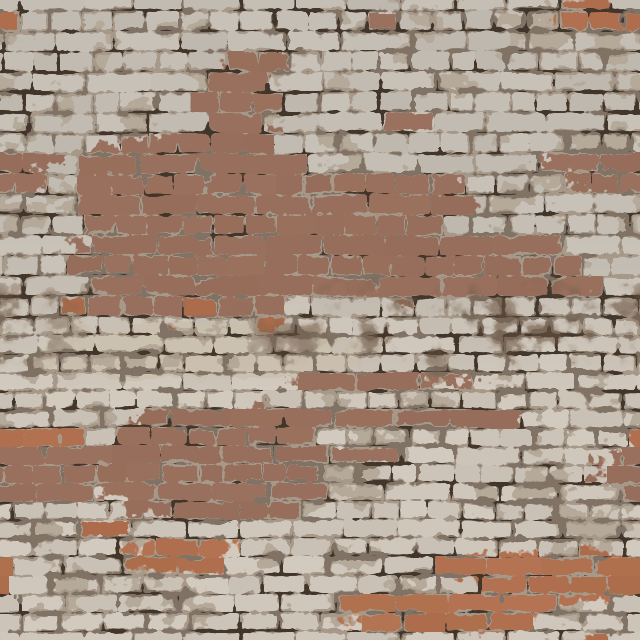
This texture is drawn by a three.js fragment shader. Its source:

```glsl
// Weathered brick wall: worn cream paint over dull red and orange brick, with cracked joints.
varying vec2 vUv;

float hash(vec2 p) {
  return fract(sin(dot(p, vec2(127.1, 311.7))) * 43758.5);
}

// Value noise with f cells per side, wrapping at the canvas edges.
float noise(vec2 p, vec2 f) {
  p *= f;
  vec2 i = floor(p), u = fract(p);
  u *= u * (3.0 - 2.0 * u);
  float a = mix(hash(mod(i, f)), hash(mod(i + vec2(1.0, 0.0), f)), u.x);
  float b = mix(hash(mod(i + vec2(0.0, 1.0), f)), hash(mod(i + 1.0, f)), u.x);
  return mix(a, b, u.y);
}

float fbm(vec2 p, vec2 f) {
  return 0.5 * noise(p, f) + 0.3 * noise(p, f * 2.0) + 0.2 * noise(p, f * 4.0);
}

// Wrapping squarish patch: positive inside, roughly in canvas units.
float blob(vec2 p, vec2 centre, vec2 radius) {
  vec2 q = abs(fract(p - centre + 0.5) - 0.5) / radius;
  q *= q;
  return (1.0 - sqrt(length(q))) * min(radius.x, radius.y);
}

float cover(float d) {
  return smoothstep(-0.0007, 0.0007, d);
}

// Areas where the paint has gone and dull red brick shows.
float dullArea(vec2 p) {
  float d = blob(p, vec2(0.38, 0.82), vec2(0.07, 0.09));
  d = max(d, blob(p, vec2(0.30, 0.64), vec2(0.19, 0.14)));
  d = max(d, blob(p, vec2(0.57, 0.63), vec2(0.14, 0.105)));
  d = max(d, blob(p, vec2(0.79, 0.58), vec2(0.11, 0.05)));
  d = max(d, blob(p, vec2(0.34, 0.28), vec2(0.15, 0.09)));
  d = max(d, blob(p, vec2(0.07, 0.265), vec2(0.13, 0.045)));
  d = max(d, blob(p, vec2(0.55, 0.405), vec2(0.14, 0.018)));
  d = max(d, blob(p, vec2(0.62, 0.35), vec2(0.17, 0.014)));
  return max(d, blob(p, vec2(0.97, 0.74), vec2(0.10, 0.03)));
}

float orangeArea(vec2 p) {
  float d = blob(p, vec2(0.87, 0.10), vec2(0.16, 0.045));
  d = max(d, blob(p, vec2(0.69, 0.04), vec2(0.16, 0.03)));
  d = max(d, blob(p, vec2(0.95, 0.975), vec2(0.09, 0.022)));
  d = max(d, blob(p, vec2(0.28, 0.135), vec2(0.08, 0.02)));
  d = max(d, blob(p, vec2(0.41, 0.49), vec2(0.03, 0.018)));
  return max(d, blob(p, vec2(0.075, 0.322), vec2(0.07, 0.016)));
}

void main() {
  vec2 uv = vUv;
  float rough = fbm(uv, vec2(64.0)) - 0.5;
  float wear = fbm(uv, vec2(19.0, 23.0)) - 0.5;

  // 33 courses, slightly taller in the upper half.
  float down = 1.0 - uv.y + 0.005 * (noise(uv, vec2(9.0, 7.0)) - 0.5);
  bool upper = down < 0.495;
  float course = upper ? down * 31.29 - 0.49 : 15.0 + (down - 0.495) * 34.67;
  float row = mod(floor(course), 33.0);

  // Courses of long bricks alternate with courses of short brick ends.
  float header = row < 14.5 ? 1.0 - mod(row, 2.0) : mod(row, 2.0);
  float count = row > 25.5 ? 12.0 + 3.0 * header : mix(11.0, 20.0, header);
  float along = uv.x * count + hash(vec2(row, 4.0));
  along += 0.35 * noise(vec2(uv.x, row / 33.0 + 0.001), vec2(count, 33.0));
  float id = hash(vec2(mod(floor(along), count), row + 7.0));

  // Rounded brick outline.
  vec2 size = vec2(1.0 / count, upper ? 0.03196 : 0.02884);
  vec2 cell = (fract(vec2(along, course)) - 0.5) * size;
  vec2 corner = abs(cell) - size * 0.5 + 0.006;
  float edge = length(max(corner, 0.0)) + min(max(corner.x, corner.y), 0.0) - 0.006;
  vec2 centre = uv + cell * vec2(-1.0, 1.0);

  // Exposed brick follows whole bricks, with ragged borders.
  vec2 p = mix(centre, uv, 0.25);
  float ragged = 0.022 * (noise(p, vec2(25.0)) - 0.5) + 0.012 * rough;
  float dull = cover(max(dullArea(p) + ragged, id > 0.985 ? -edge - 0.003 + 0.012 * rough : -1.0));
  float orange = cover(max(orangeArea(p) + ragged * 0.7, id < 0.01 ? -edge - 0.003 + 0.012 * rough : -1.0));
  float bare = max(dull, orange);

  // Paint, cooler above and warmer below, with patches of thin plaster.
  vec3 colour = mix(vec3(0.81, 0.775, 0.73), vec3(0.765, 0.74, 0.70), smoothstep(0.35, 0.65, uv.y));
  colour += 0.035 * (floor(id * 4.0) / 3.0 - 0.5);
  float ochre = cover(blob(uv, vec2(0.33, 0.45), vec2(0.24, 0.045)) + 0.05 * wear);
  colour = mix(colour, vec3(0.79, 0.745, 0.665), ochre * 0.7);
  float plaster = cover((wear - 0.13 + 0.25 * rough) * 0.05);
  colour = mix(colour, vec3(0.71, 0.665, 0.605), plaster);
  colour = mix(colour, vec3(0.595, 0.435, 0.36) + 0.015 * (id - 0.5), dull);
  colour = mix(colour, vec3(0.69, 0.44, 0.31) + 0.03 * (id - 0.5), orange);

  // Joints: pale mortar, a darker core, and broken black gaps.
  float grime = smoothstep(-0.02, 0.025, blob(uv, vec2(0.76, 0.49), vec2(0.28, 0.055)) + 0.06 * wear);
  float joint = edge + mix(0.0034, 0.0008, bare) + 0.012 * wear + 0.013 * rough + 0.001 * grime;
  colour = mix(colour, vec3(0.655, 0.60, 0.54), cover(joint));
  float core = joint - 0.0023 - 0.008 * (noise(uv, vec2(37.0, 31.0)) - 0.5);
  colour = mix(colour, vec3(0.50, 0.45, 0.395), cover(core) * cover(joint));
  float crack = smoothstep(-0.01, 0.01, blob(uv, vec2(0.435, 0.84), vec2(0.03, 0.10)));
  crack = max(crack, smoothstep(-0.01, 0.01, blob(uv, vec2(0.56, 0.94), vec2(0.07, 0.03))));
  float gap = min(edge, 0.0) - 0.0014 + 0.018 * (fbm(uv + 0.37, vec2(27.0, 31.0)) - 0.5);
  gap += 0.003 * crack + 0.0012 * grime + (cell.y > 0.0 ? 0.0008 : -0.0004) - 0.0018 * bare;
  colour = mix(colour, vec3(0.26, 0.21, 0.17), cover(min(gap, edge + 0.0035 + 0.006 * rough)));

  // Soft brown soot along the middle courses.
  colour = mix(colour, vec3(0.43, 0.34, 0.27), grime * 0.5 * smoothstep(-0.05, 0.25, wear + rough * 0.4));
  gl_FragColor = vec4(colour, 1.0);
}
```
